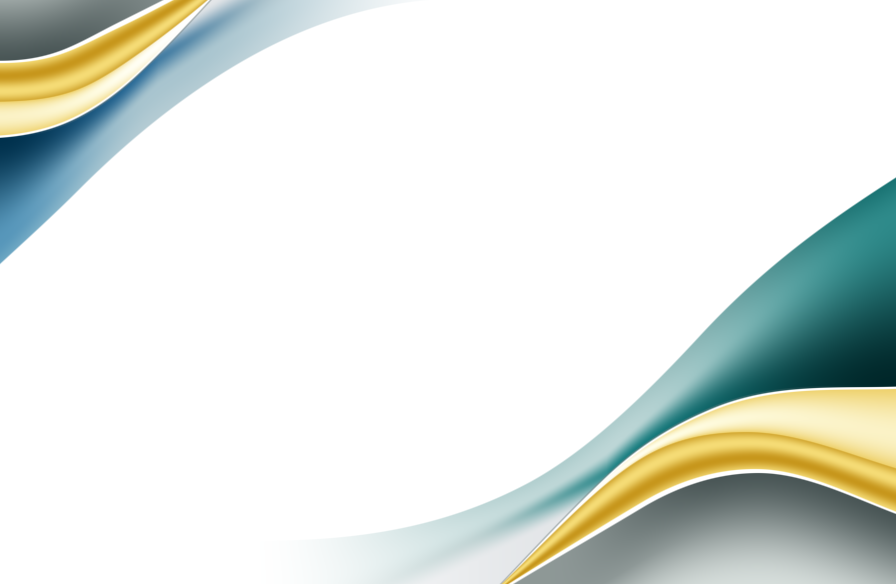
This background is drawn by a Shadertoy shader. Its source:

```glsl
// Two opposite corner waves on white: a teal one at lower right, a blue one at upper left.
// Each is a stack of layers bounded by smooth cubic curves: a shaded veil, a cream fold,
// a golden band and a grey underside. The upper wave is drawn in half-turned space.

struct Wave {
    float veilTop, creamTop, goldTop, goldBottom;  // curve heights at this x
    float fold, foldX, tailX;                      // shadow crease and fading tail
    vec3 inner, innerEnd, crest, crestEnd, rim, rimEnd;
};

// Cubic between two knots given as (x, y, slope)
float hermite(float x, vec3 a, vec3 b) {
    float h = b.x - a.x, t = (x - a.x) / h, s = 1.0 - t;
    return s * s * ((1.0 + 2.0 * t) * a.y + t * h * a.z)
         + t * t * ((1.0 + 2.0 * s) * b.y - s * h * b.z);
}

// Four-knot curve, continued as a straight line to the left
float curve(float x, vec3 a, vec3 b, vec3 c, vec3 d) {
    if (x < a.x) return a.y + a.z * (x - a.x);
    if (x < b.x) return hermite(x, a, b);
    if (x < c.x) return hermite(x, b, c);
    return hermite(x, c, d);
}

// Antialiased coverage of the side where d is positive
float cover(float d) {
    float w = fwidth(d) * 0.75 + 1e-5;
    return smoothstep(-w, w, d);
}

vec3 drawWave(vec3 color, vec2 p, Wave w) {
    float along = smoothstep(w.foldX, 1.536, p.x);
    float nearFold = smoothstep(w.foldX - 0.25, w.foldX + 0.06, p.x);

    // Veil: dark at the crease, bright ridge, softer outer rim
    float base = max(w.fold, w.creamTop);
    float v = clamp((p.y - base) / max(w.veilTop - base, 0.01), 0.0, 1.0);
    float ridge = mix(0.5, 0.82, along);
    vec3 crest = mix(w.crest, w.crestEnd, along);
    vec3 inner = mix(crest * 0.93, mix(w.inner, w.innerEnd, along), nearFold);
    vec3 veil = mix(inner, crest, smoothstep(0.0, ridge, v));
    veil = mix(veil, mix(w.rim, w.rimEnd, along), smoothstep(ridge, 1.1, v));

    // Pale lining below the crease, then the fade of the tail
    veil = mix(vec3(0.89, 0.9, 0.91), veil, smoothstep(-0.035, 0.012, p.y - w.fold));
    veil = mix(vec3(1.0), veil, smoothstep(w.tailX, w.foldX - 0.06, p.x));
    color = mix(color, veil, cover(w.veilTop - p.y));

    // Cream fold with a fine dark line and a white lip
    float c = clamp((p.y - w.goldTop) / max(w.creamTop - w.goldTop, 0.004), 0.0, 1.0);
    float shine = sin(3.1416 * pow(c, 0.8)) * mix(1.0, 0.75, along);
    vec3 cream = mix(vec3(0.93, 0.81, 0.40), vec3(1.0, 0.995, 0.90), shine);
    cream = mix(vec3(1.0), cream, smoothstep(w.foldX - 0.08, w.foldX + 0.14, p.x));
    float lip = w.creamTop - p.y;
    color = mix(color, vec3(0.45, 0.5, 0.5), 0.6 * (1.0 - along) * cover(lip + 0.003));
    color = mix(color, vec3(1.0), cover(lip));
    color = mix(color, cream, cover(lip - 0.004));

    // Golden band with alternating sheen
    float g = clamp((p.y - w.goldBottom) / max(w.goldTop - w.goldBottom, 0.004), 0.0, 1.0);
    vec3 gold = mix(vec3(0.78, 0.59, 0.11), vec3(0.96, 0.86, 0.46), 0.5 + 0.5 * cos(8.4 * g));
    color = mix(color, gold, cover(w.goldTop - p.y));

    // White lower lip and grey underside, darkest beneath the gold
    float depth = w.goldBottom - p.y;
    float light = smoothstep(-0.02, 0.2, depth);
    light = mix(max(light, 0.5), light, smoothstep(w.foldX - 0.1, w.foldX + 0.2, p.x));
    vec3 grey = mix(vec3(0.27, 0.32, 0.32), vec3(0.84, 0.87, 0.86), light);
    float lipWidth = 0.004 + 0.006 * (1.0 - along) * nearFold;
    color = mix(color, vec3(1.0), cover(depth + lipWidth));
    return mix(color, grey, cover(depth));
}

Wave tealWave(float x) {
    Wave w;
    w.veilTop = curve(x, vec3(0.5, 0.075, 0.03), vec3(0.9, 0.17, 0.52), vec3(1.2, 0.425, 1.08), vec3(1.536, 0.696, 0.64));
    w.creamTop = curve(x, vec3(0.86, 0.0, 1.05), vec3(1.04, 0.184, 0.95), vec3(1.22, 0.3, 0.42), vec3(1.536, 0.338, 0.03));
    w.goldTop = curve(x, vec3(0.86, 0.0, 0.95), vec3(1.1, 0.215, 0.6), vec3(1.28, 0.26, 0.0), vec3(1.536, 0.198, -0.3));
    w.goldBottom = curve(x, vec3(0.88, 0.0, 0.6), vec3(1.1, 0.13, 0.6), vec3(1.3, 0.19, 0.0), vec3(1.536, 0.12, -0.38));
    w.foldX = 1.04;
    w.tailX = 0.42;
    w.fold = 0.184 + 0.5 * min(x - w.foldX, 0.0);
    w.inner = vec3(0.08, 0.49, 0.50);   w.innerEnd = vec3(0.0, 0.15, 0.16);
    w.crest = vec3(0.74, 0.84, 0.84);   w.crestEnd = vec3(0.18, 0.54, 0.54);
    w.rim = vec3(0.68, 0.80, 0.80);     w.rimEnd = vec3(0.06, 0.41, 0.41);
    return w;
}

Wave blueWave(float x) {
    Wave w;
    w.veilTop = curve(x, vec3(0.8, 0.0, 0.08), vec3(1.136, 0.114, 0.6), vec3(1.4, 0.324, 1.0), vec3(1.536, 0.452, 0.92));
    w.creamTop = curve(x, vec3(1.176, 0.0, 1.08), vec3(1.296, 0.124, 0.95), vec3(1.4, 0.2, 0.52), vec3(1.536, 0.236, 0.07));
    w.goldTop = curve(x, vec3(1.18, 0.0, 0.85), vec3(1.3, 0.093, 0.7), vec3(1.4, 0.152, 0.4), vec3(1.536, 0.174, 0.02));
    w.goldBottom = curve(x, vec3(1.256, 0.0, 0.5), vec3(1.336, 0.04, 0.5), vec3(1.43, 0.086, 0.38), vec3(1.536, 0.104, 0.0));
    w.foldX = 1.276;
    w.tailX = 0.72;
    w.fold = 0.1 + 0.6 * min(x - w.foldX, 0.0);
    w.inner = vec3(0.16, 0.42, 0.60);   w.innerEnd = vec3(0.0, 0.19, 0.30);
    w.crest = vec3(0.66, 0.77, 0.81);   w.crestEnd = vec3(0.34, 0.59, 0.73);
    w.rim = vec3(0.71, 0.80, 0.83);     w.rimEnd = vec3(0.46, 0.68, 0.78);
    return w;
}

void mainImage(out vec4 fragColor, in vec2 fragCoord) {
    vec2 size = vec2(1.536, 1.0);
    vec2 p = fragCoord / iResolution.xy * size;
    vec2 turned = size - p;
    vec3 color = drawWave(vec3(1.0), p, tealWave(p.x));
    color = drawWave(color, turned, blueWave(turned.x));
    fragColor = vec4(color, 1.0);
}
```
